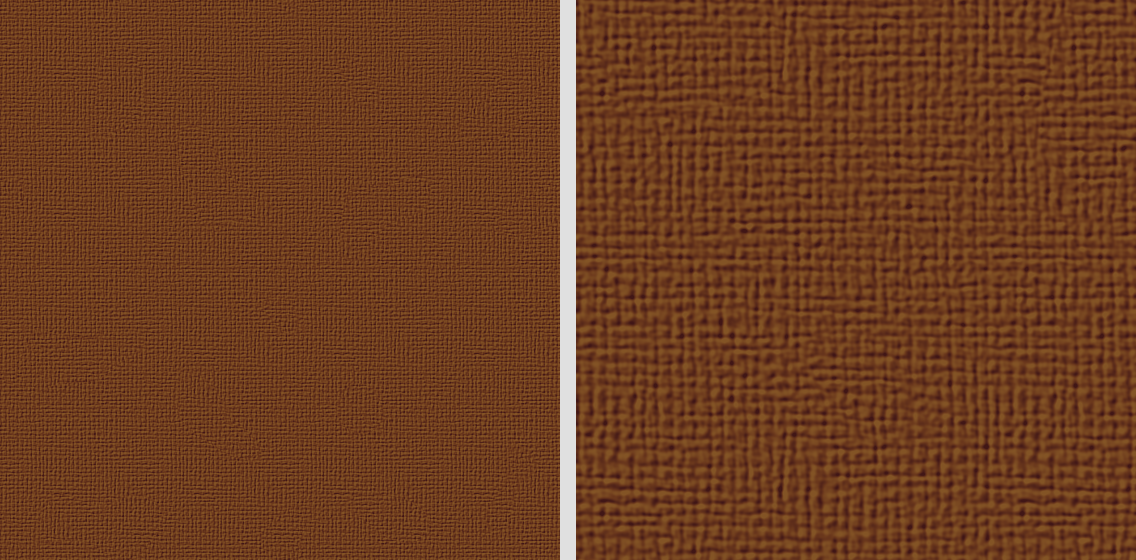
Left: the whole. Right: its middle third, enlarged.
Write a WebGL 2 fragment shader that draws this texture.

```glsl
#version 300 es
precision highp float;

uniform vec2 u_resolution;
out vec4 fragColor;

const float TAU = 6.28319;

// Unit gradient of a lattice cell, wrapped to a whole period
vec2 cellGradient(vec2 cell, vec2 period) {
    vec2 wrapped = floor(mod(cell + 0.5, period));
    float angle = TAU * fract(sin(dot(wrapped, vec2(127.1, 311.7))) * 43758.5);
    return vec2(cos(angle), sin(angle));
}

// Gradient noise, about -0.7 to 0.7, repeating once per unit of uv
float wrapNoise(vec2 uv, vec2 period) {
    vec2 scaled = uv * period;
    vec2 cell = floor(scaled);
    vec2 f = scaled - cell;
    vec2 w = f * f * f * (f * (f * 6.0 - 15.0) + 10.0);
    float a = dot(cellGradient(cell, period), f);
    float b = dot(cellGradient(cell + vec2(1, 0), period), f - vec2(1, 0));
    float c = dot(cellGradient(cell + vec2(0, 1), period), f - vec2(0, 1));
    float d = dot(cellGradient(cell + vec2(1, 1), period), f - vec2(1, 1));
    return mix(mix(a, b, w.x), mix(c, d, w.x), w.y);
}

// Flat ridges with narrow grooves, one per unit of phase
float ridgeProfile(float phase) {
    return cos(TAU * phase) - 0.22 * cos(2.0 * TAU * phase);
}

// Straight threads across uv.x, slightly uneven, broken along uv.y
float threads(vec2 uv, float count, float seed) {
    vec2 place = uv + seed;
    float spacing = 0.45 * wrapNoise(place, vec2(14, 2));
    float jitter = 0.22 * wrapNoise(place, vec2(33, 29));
    float strength = 0.9 + 0.9 * wrapNoise(place + 0.23, vec2(35, 23));
    float fibre = wrapNoise(place + 0.71, vec2(61, 43));
    return ridgeProfile(uv.x * count + spacing + jitter) * strength + 1.2 * fibre;
}

// Height of the cloth, repeating once per unit of uv
float weaveHeight(vec2 uv, float count) {
    float warp = threads(uv, count, 0.13);
    float weft = threads(uv.yx, count, 0.57);
    float balance = 0.48 + 0.4 * wrapNoise(uv + 0.83, vec2(4, 5));
    float grain = wrapNoise(uv + 0.31, vec2(71));
    return mix(weft, warp, clamp(balance, 0.2, 0.8)) + 1.1 * grain;
}

// Repeated cloth with scattered patches taken from elsewhere in the weave
float clothHeight(vec2 p, float repeats, float patchAmount) {
    vec2 uv = p * repeats;
    float regular = weaveHeight(uv, 33.0);
    float shifted = weaveHeight(uv + vec2(0.43, 0.29), 33.0);
    return mix(regular, shifted, patchAmount);
}

// Dark groove to lit ridge
vec3 clothColor(float tone) {
    vec3 groove = vec3(0.25, 0.085, 0.088);
    vec3 body = vec3(0.42, 0.22, 0.11);
    vec3 ridge = vec3(0.515, 0.33, 0.146);
    float level = 1.0 - pow(1.0 - clamp(tone, 0.0, 1.0), 1.35);
    vec3 shadow = mix(groove, body, min(level / 0.63, 1.0));
    return mix(shadow, ridge, max((level - 0.63) / 0.37, 0.0));
}

void main() {
    vec2 p = gl_FragCoord.xy / u_resolution;

    // Irregular patches break the repeat
    float patchAmount = smoothstep(0.24, 0.28, wrapNoise(p, vec2(7)));

    // Relief lit from the upper left
    vec2 toLight = vec2(-0.0011, 0.0011);
    float relief = clothHeight(p - toLight, 4.0, patchAmount)
                 - clothHeight(p + toLight, 4.0, patchAmount);

    float tone = (relief + 2.17) / 3.8;
    fragColor = vec4(clothColor(tone), 1.0);
}
```
